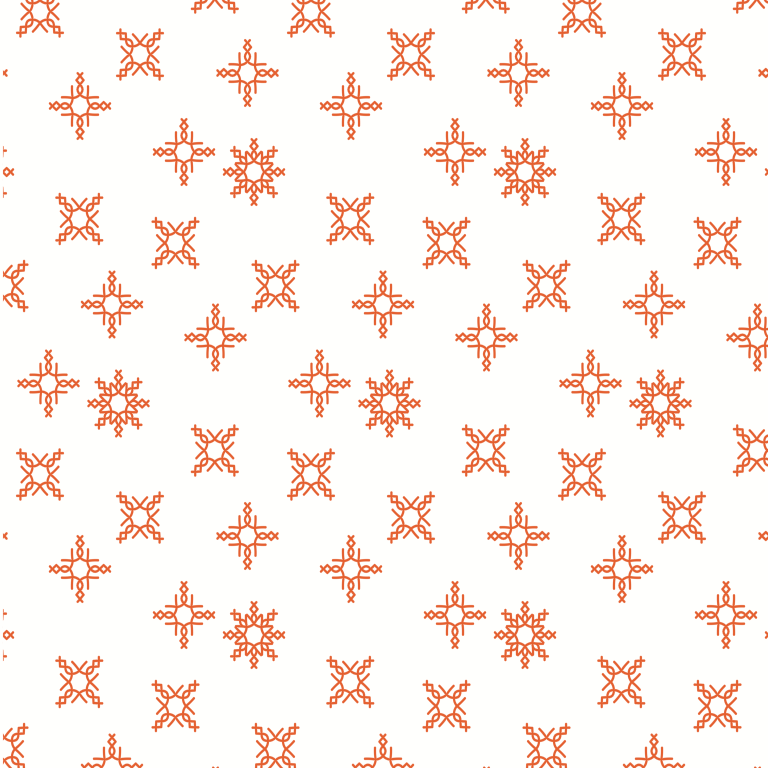
Reproduce this pattern procedurally as a Shadertoy shader.

```glsl
const float SPAN = 768.0;                // design units across the canvas
const vec2 CELL = vec2(271.0, 463.0);    // repeat; a second copy sits half a cell away
const float MARGIN = 3.0;                // blank strip on the left
const float MOTIF_SCALE = 0.667;
const float MOTIF_REACH = 42.0;
const float STRETCH = 1.09;              // motifs are slightly taller than wide
const float HALF_WIDTH = 1.12;
const vec3 PAPER = vec3(1.0, 1.0, 0.993);
const vec3 INK = vec3(0.895, 0.375, 0.19);

// Kinds of motif: upright cross, diagonal cross, or both overlaid
const float UPRIGHT = 0.0;
const float DIAGONAL = 1.0;
const float SNOWFLAKE = 2.0;

// Motif centre and kind
const vec3 MOTIFS[7] = vec3[7](
    vec3(254.0, 596.0, SNOWFLAKE),
    vec3(184.0, 616.0, UPRIGHT),
    vec3( 80.0, 662.0, UPRIGHT),
    vec3(247.5, 695.0, UPRIGHT),
    vec3( 40.0, 756.5, DIAGONAL),
    vec3(140.0, 713.5, DIAGONAL),
    vec3( 79.3, 549.0, DIAGONAL));

float segment(vec2 p, vec2 a, vec2 b) {
    vec2 ap = p - a, ab = b - a;
    return length(ap - ab * clamp(dot(ap, ab) / dot(ab, ab), 0.0, 1.0));
}

// Quadratic Bezier as a short polyline
float curve(vec2 p, vec2 a, vec2 control, vec2 b) {
    const int STEPS = 6;
    float d = 1e5;
    vec2 last = a;
    for (int i = 1; i <= STEPS; i++) {
        float t = float(i) / float(STEPS);
        vec2 next = mix(mix(a, control, t), mix(control, b, t), t);
        d = min(d, segment(p, last, next));
        last = next;
    }
    return d;
}

// Four mirrored arms, folded into one eighth of the plane
float armCross(vec2 p) {
    p = abs(p);
    if (p.x > p.y) p = p.yx;

    // Prong and inner ring
    float d = curve(p, vec2(12.0, 27.0), vec2(12.3, 18.0), vec2(11.0, 11.0));
    d = min(d, curve(p, vec2(11.0, 11.0), vec2(4.0, 11.5), vec2(0.0, 16.0)));

    // Lens
    d = min(d, curve(p, vec2(0.0, 16.0), vec2(7.5, 22.5), vec2(0.0, 29.5)));

    // Diamond and horned tip
    d = min(d, segment(p, vec2(0.0, 29.5), vec2(5.3, 35.5)));
    d = min(d, segment(p, vec2(5.3, 35.5), vec2(0.0, 41.5)));
    return min(d, segment(p, vec2(0.0, 41.5), vec2(3.5, 45.0)));
}

float motif(vec2 p, float kind) {
    p /= MOTIF_SCALE * vec2(1.0, STRETCH);
    vec2 turned = vec2(p.x + p.y, p.y - p.x) * sqrt(0.5);
    float d = 1e5;
    if (kind != DIAGONAL) d = armCross(p);
    if (kind != UPRIGHT) d = min(d, armCross(turned));
    return d * MOTIF_SCALE;
}

// Offset to the nearest copy on the half-drop lattice
vec2 nearestCopy(vec2 p) {
    vec2 a = p - CELL * round(p / CELL);
    vec2 q = p + 0.5 * CELL;
    vec2 b = q - CELL * round(q / CELL);
    return dot(a, a) < dot(b, b) ? a : b;
}

void mainImage(out vec4 fragColor, in vec2 fragCoord) {
    float pixel = SPAN / iResolution.y;
    vec2 p = fragCoord * pixel;

    float d = 1e5;
    for (int i = 0; i < MOTIFS.length(); i++) {
        vec2 offset = nearestCopy(p - MOTIFS[i].xy);
        if (length(offset) < MOTIF_REACH) d = min(d, motif(offset, MOTIFS[i].z));
    }

    float soft = 0.7 * pixel;
    float ink = 1.0 - smoothstep(-soft, soft, d - HALF_WIDTH);
    ink *= smoothstep(-soft, soft, p.x - MARGIN);
    fragColor = vec4(mix(PAPER, INK, ink), 1.0);
}
```
